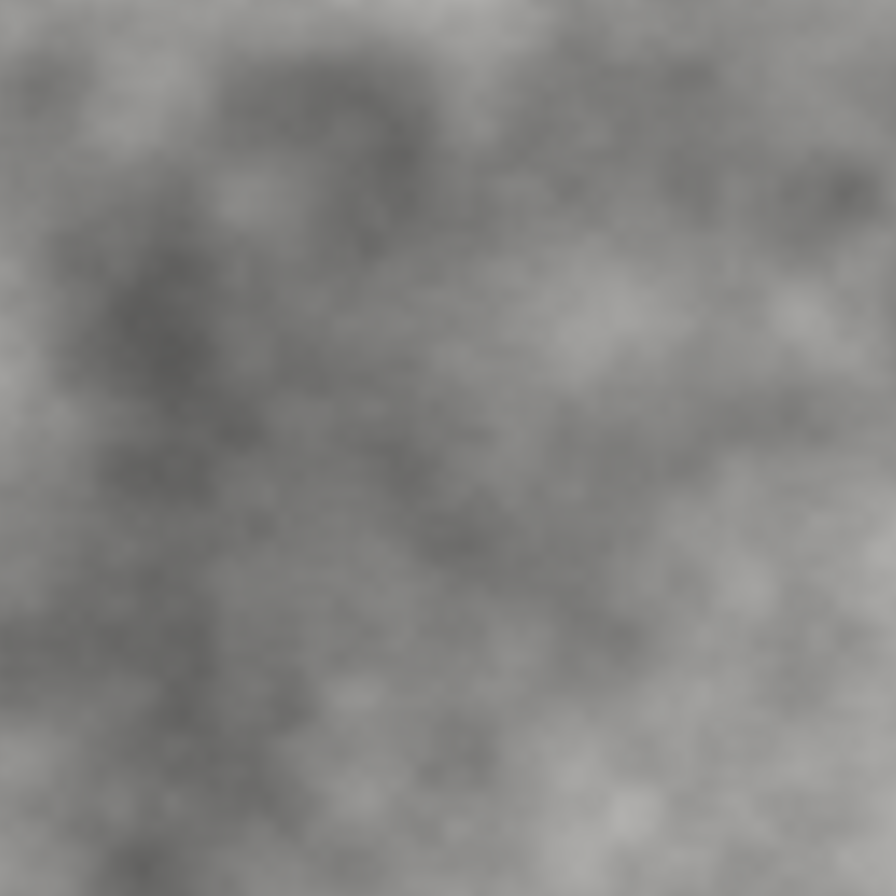
Reproduce this texture procedurally as a Shadertoy shader.

```glsl
// Soft grey cloud: smooth value noise summed over five octaves,
// darkened by a broad shade near the centre and tinted faintly warm.

const float BASE_CELLS = 4.0;        // largest noise cells across the canvas
const int OCTAVES = 5;
const float MEAN_TONE = 0.524;
const float NOISE_CONTRAST = 0.48;
const float SHADE_DEPTH = 0.16;
const float SHADE_MEAN = 0.52;       // average of the shade over the canvas
const vec2 SHADE_CENTER = vec2(0.48, 0.45);
const vec3 WARM_GREY = vec3(1.0, 0.995, 0.982);

// Sine hash: one value from 0 to 1 per lattice point
float hash(vec2 p) {
    return fract(sin(dot(p, vec2(127.1, 311.7))) * 43758.5453);
}

// Value noise with quintic easing
float valueNoise(vec2 p) {
    vec2 cell = floor(p);
    vec2 f = fract(p);
    vec2 ease = f * f * f * (f * (f * 6.0 - 15.0) + 10.0);
    float bottom = mix(hash(cell), hash(cell + vec2(1.0, 0.0)), ease.x);
    float top = mix(hash(cell + vec2(0.0, 1.0)), hash(cell + vec2(1.0, 1.0)), ease.x);
    return mix(bottom, top, ease.y);
}

// Normalised octave sum: each layer is half the size and half the strength
float cloudNoise(vec2 p) {
    float sum = 0.0;
    float total = 0.0;
    float amplitude = 0.5;
    for (int i = 0; i < OCTAVES; i++) {
        sum += amplitude * valueNoise(p);
        total += amplitude;
        amplitude *= 0.5;
        p = p * 2.0 + vec2(17.3, 9.7);
    }
    return sum / total;
}

// Broad round falloff, 1 at its centre
float softShade(vec2 uv, vec2 center, float tightness) {
    vec2 d = uv - center;
    return exp(-tightness * dot(d, d));
}

void mainImage(out vec4 fragColor, in vec2 fragCoord) {
    vec2 uv = fragCoord / iResolution.xy;

    // Cloud tone around the mean, minus the central shade
    float cloud = cloudNoise(uv * BASE_CELLS + vec2(3.2, 5.6)) - 0.5;
    float shade = softShade(uv, SHADE_CENTER, 4.5) - SHADE_MEAN;
    float tone = MEAN_TONE + NOISE_CONTRAST * cloud - SHADE_DEPTH * shade;

    fragColor = vec4(clamp(tone, 0.0, 1.0) * WARM_GREY, 1.0);
}
```
